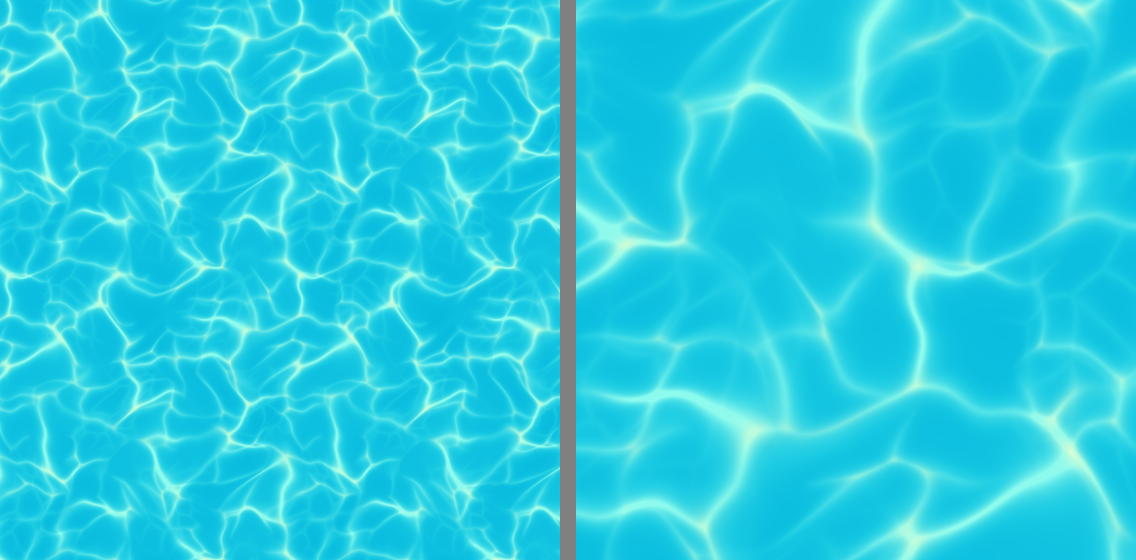
Left: the whole. Right: its middle third, enlarged.
Give the GLSL for this texture, as a three.js fragment shader.

```glsl
varying vec2 vUv;

const float TAU = 6.2831853;
const float REPEATS = 1.92;

const vec3 DEEP = vec3(0.02, 0.725, 0.868);
const vec3 SHALLOW = vec3(0.11, 0.80, 0.89);
const vec3 GLOW = vec3(0.55, 0.98, 0.93);
const vec3 SPARK = vec3(0.92, 0.99, 0.80);

vec2 hash2(vec2 cell, float seed) {
  vec2 q = vec2(dot(cell, vec2(127.1, 311.7)), dot(cell, vec2(269.5, 183.3)));
  return fract(sin(q + seed * 17.3) * 43758.55);
}

// Bending offset that repeats on the unit tile
vec2 sway(vec2 p, float waves, float phase) {
  return vec2(sin(TAU * (waves * p.y + p.x) + phase),
              sin(TAU * (waves * p.x - p.y) + phase * 1.7));
}

// Smooth patches from 0 to 1 that repeat on the unit tile
float drift(vec2 p, float waves, float phase) {
  float a = sin(TAU * (waves * p.x + p.y) + phase);
  float b = sin(TAU * (waves * p.y - 2.0 * p.x) + phase * 2.3);
  return 0.5 + 0.25 * (a + b);
}

// Tiling cellular noise: x grows away from borders, y away from junctions
vec2 cellBorders(vec2 p, vec2 cells, float seed) {
  vec2 grid = p * cells;
  vec2 home = floor(grid);
  vec3 nearest = vec3(8.0);
  for (int j = -1; j <= 1; j++) {
    for (int i = -1; i <= 1; i++) {
      vec2 cell = home + vec2(float(i), float(j));
      vec2 site = cell + 0.08 + 0.84 * hash2(mod(cell, cells), seed);
      float d = length(site - grid);
      if (d < nearest.x) nearest = vec3(d, nearest.xy);
      else if (d < nearest.y) nearest = vec3(nearest.x, d, nearest.y);
      else nearest.z = min(nearest.z, d);
    }
  }
  return nearest.yz - nearest.x;
}

// Bright crest with a softly rounded top
float crest(float d, float width) {
  return exp(-(sqrt(d * d + 0.0009) - 0.03) / width);
}

vec3 waterColor(float light) {
  vec3 body = mix(DEEP, SHALLOW, clamp((light - 0.02) / 0.09, 0.0, 1.0));
  return mix(body, GLOW, clamp((light - 0.11) / 0.44, 0.0, 1.0));
}

void main() {
  vec2 tile = vUv * REPEATS;

  // Layered bending of the water surface
  vec2 p = tile + 0.026 * sway(tile, 2.0, 0.6);
  p += 0.010 * sway(p, 5.0, 2.1);
  vec2 rough = p + 0.0035 * sway(p, 11.0, 4.4);
  vec2 frayed = rough + 0.012 * sway(p, 4.0, 5.2);

  // Large, medium and fine light webs
  vec2 web = cellBorders(rough, vec2(5.0, 6.0), 1.0);
  vec2 veil = cellBorders(frayed, vec2(7.0, 8.0), 4.0);
  vec2 threads = cellBorders(frayed, vec2(15.0, 13.0), 7.0);

  // Uneven strength breaks the webs into separate strands
  float webPower = smoothstep(0.15, 0.85, drift(p, 3.0, 1.3));
  float veilPower = smoothstep(0.25, 0.85, drift(p, 4.0, 3.9));
  float threadPower = smoothstep(0.35, 0.9, drift(p, 2.0, 5.5));

  float light = 0.022 + 0.032 * drift(p, 1.0, 2.7);
  light += 0.055 * crest(web.x, 0.32) * (0.4 + 0.6 * webPower);
  light += 0.48 * crest(web.x, mix(0.035, 0.095, drift(p, 5.0, 0.4))) * webPower;
  light += 0.035 * crest(veil.x, 0.35) * veilPower;
  light += 0.22 * crest(veil.x, 0.075) * veilPower;
  light += 0.06 * crest(threads.x, 0.16) * threadPower;

  // Warm sparks where strands meet
  float spark = crest(web.y, 0.07) * webPower + 0.5 * crest(veil.y, 0.06) * veilPower;
  light += 0.15 * spark;

  vec3 color = mix(waterColor(light), SPARK, clamp(0.7 * spark, 0.0, 1.0));
  gl_FragColor = vec4(color, 1.0);
}
```
